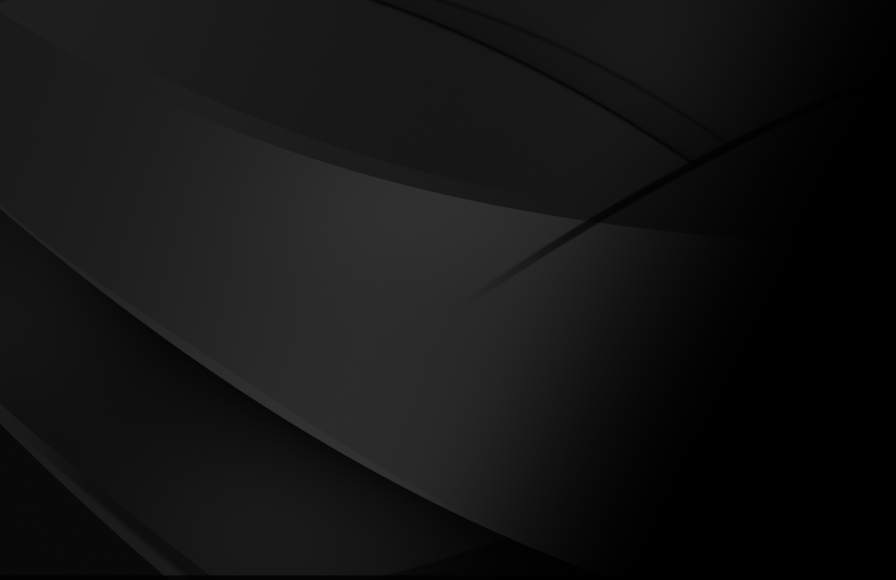
Give the GLSL for this background, as a WebGL 2 fragment shader.

```glsl
#version 300 es
precision highp float;
// Dark satin sheets with curved edges, thin creases and a diagonal blade, fading to black on the right.

uniform vec2 u_resolution;
out vec4 outColor;

// Anti-aliased step: 1 where the signed height d is positive.
float cover(float d) {
    float w = 0.9 / u_resolution.y;
    return smoothstep(-w, w, d);
}

// Soft round glow of radius r around c.
float glow(vec2 p, vec2 c, vec2 r) {
    vec2 q = (p - c) / r;
    return exp(-dot(q, q));
}

// Sine-free hash for dithering.
float hash(vec2 p) {
    vec3 q = fract(vec3(p.xyx) * 0.1031);
    q += dot(q, q.yzx + 33.33);
    return fract((q.x + q.y) * q.z);
}

// Thin crease: dark line at d = 0 with a soft shadow on its upper side.
float crease(float d) {
    return 0.55 * exp(-pow(d / 0.004, 2.0)) + 0.2 * step(0.0, d) * exp(-d / 0.02);
}

void main() {
    vec2 p = gl_FragCoord.xy / u_resolution.y;
    p.x *= 1.536 * u_resolution.y / u_resolution.x;
    float x = p.x, y = p.y;

    // Heights of the main edges
    float bandTop = 0.98 + x * (-0.64 + x * (0.35 - 0.07 * x));
    float bandLow = 0.64 + x * (-0.86 + 0.24 * x);
    float b = x - 1.02;
    float blade = y - (0.62 + b * (0.6 - 0.2 * b));

    // Upper sheet
    float upper = 0.085 + 0.035 * glow(p, vec2(0.0, 1.0), vec2(0.5, 0.4))
                + 0.015 * glow(p, vec2(1.15, 0.88), vec2(0.25, 0.2));
    float lip = cover(bandTop + 0.045 - 0.02 * x - y);
    upper += 0.018 * lip * smoothstep(0.15, 0.4, x) * (1.0 - smoothstep(0.7, 0.98, x));

    // Two creases that end at the blade
    float t = x - 0.64, u = x - 0.75;
    float first = y - (1.0 - 0.35 * t - 0.3 * t * t);
    float second = y - (1.0 - 0.3 * u - 0.4 * u * u);
    float above = cover(blade);
    upper *= 1.0 - above * crease(first);
    upper *= 1.0 - 0.6 * above * crease(second);
    upper *= 1.0 - 0.12 * above * cover(first) * cover(-second);
    upper *= 1.0 - 0.15 * (1.0 - above);

    // Bright middle band with a lit lower rim
    float ridge = (x - 0.49 - 0.32 * y) / 0.42;
    float band = 0.1 + 0.07 * exp(-ridge * ridge);
    band += 0.02 * glow(p, vec2(0.76, 0.64), vec2(0.3, 0.12));
    float rim = cover(bandLow + 0.006 + 0.016 * smoothstep(0.0, 0.4, x)
              * (1.0 - smoothstep(0.4, 0.9, x)) - y);
    band += 0.022 * rim * (1.0 - smoothstep(0.6, 0.95, x));

    // Lower sheet in the shadow of the band
    float lower = 0.045 + 0.055 * glow(p, vec2(0.47, 0.08), vec2(0.3, 0.22))
                + 0.035 * glow(p, vec2(0.0, 0.45), vec2(0.22, 0.2));
    float depth = max(bandLow - y, 0.0);
    lower *= 1.0 - 0.55 * exp(-depth / 0.06) * smoothstep(0.0, 0.3, x);
    float fold = y - (0.135 * x - 0.085 + 0.045 * smoothstep(0.6, 0.95, x));
    lower *= mix(0.55, 1.0, cover(fold));

    // Corner strip, lit along its outer edge
    float stripTop = 0.304 - 0.88 * x + 0.16 * x * x;
    float stripLow = 0.27 - 1.0 * x + 0.24 * x * x;
    float lit = 1.0 - smoothstep(0.3, 0.65, (y - stripLow) / max(stripTop - stripLow, 0.01));
    float strip = mix(0.055, 0.105, max(lit, 1.0 - smoothstep(0.0, 0.2, x)));
    lower = mix(strip, lower, cover(y - stripTop));
    lower = mix(0.035, lower, cover(y - stripLow));

    // Stack the sheets
    float tone = mix(lower, band, cover(y - bandLow));
    tone = mix(tone, upper, cover(y - bandTop));

    // Tapered diagonal blade
    float thickness = 0.009 - 0.003 * smoothstep(1.2, 1.5, x);
    float bladeMask = 1.0 - smoothstep(0.5 * thickness, 1.3 * thickness, abs(blade));
    bladeMask *= smoothstep(0.75, 1.08, x);
    tone *= 1.0 - 0.75 * bladeMask;

    // Slanted fade to black, dark base line and dither
    tone *= 1.0 - smoothstep(0.6, 1.12, x - 0.5 * y);
    tone *= mix(0.2, 1.0, cover(y - 0.008));
    tone += (hash(gl_FragCoord.xy) - 0.5) / 255.0;
    outColor = vec4(vec3(max(tone, 0.0)), 1.0);
}
```
